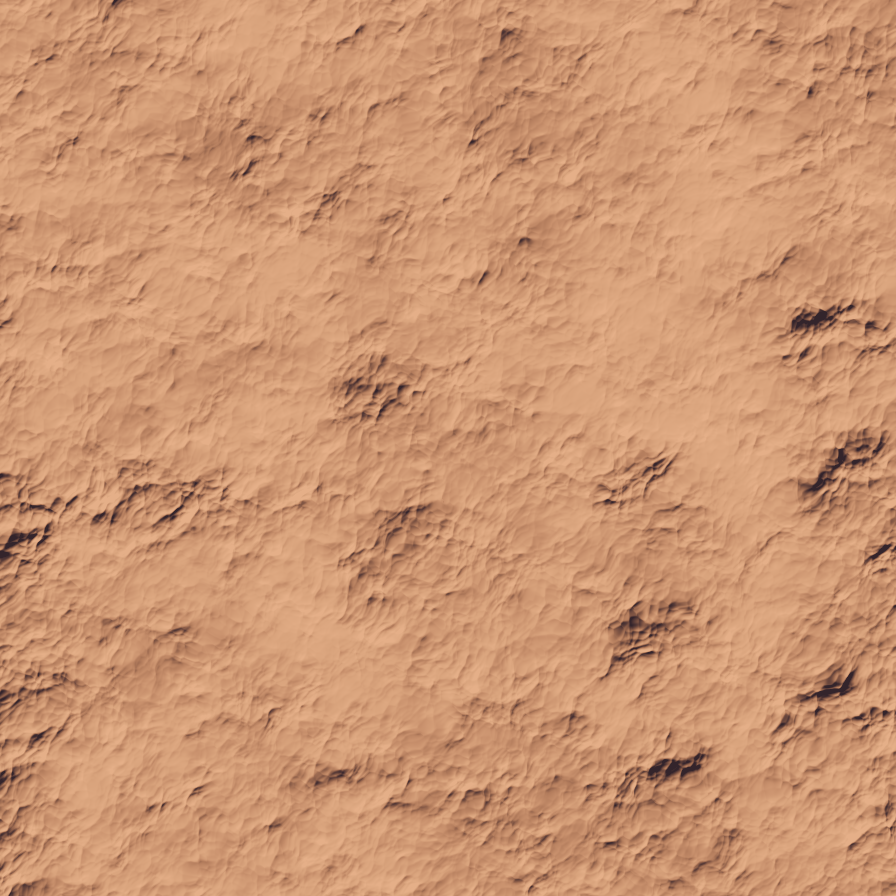
Write a WebGL 2 fragment shader that draws this texture.

```glsl
#version 300 es
precision highp float;

uniform vec2 u_resolution;
out vec4 fragColor;

// Relief
const int LAYERS = 5;
const float BASE_FREQ = 9.0;
const float LAYER_STEP = 2.1;
const float RELIEF = 0.2;
const float GRAIN_ANGLE = 0.75;
const float GRAIN_STRETCH = 0.7;
const float GRAIN_SCATTER = 0.6;
const float CELL_SHARPNESS = 14.0;
const float SLOPE_STEP = 0.0011;
const vec2 LIGHT_DIR = vec2(-0.5, 0.87);

// Clefts
const int CLEFTS = 11;
const vec2 SPREAD = vec2(0.7549, 0.5698);
const float LIP_WIDTH = 0.004;
const float SHADOW_WIDTH = 0.014;
const float HALO_WIDTH = 0.05;
const float HALO_DIM = 0.32;
const float BELT_HEIGHT = 0.45;
const float SEAM_WIDTH = 0.06;

// Tone
const float BASE_TONE = 1.025;
const float MOTTLE = 0.13;
const float ROUGH_DIM = 0.22;
const vec3 RAMP[6] = vec3[6](
    vec3(0.20, 0.14, 0.17), vec3(0.36, 0.24, 0.22), vec3(0.54, 0.36, 0.28),
    vec3(0.70, 0.485, 0.36), vec3(0.785, 0.565, 0.425), vec3(0.85, 0.64, 0.487));

mat2 rotation(float a) {
    float c = cos(a), s = sin(a);
    return mat2(c, -s, s, c);
}

vec3 hash3(vec2 p) {
    vec3 q = fract(vec3(p.xyx) * vec3(0.1031, 0.1030, 0.0973));
    q += dot(q, q.yxz + 33.33);
    return fract((q.xxy + q.yzz) * q.zyx);
}

// Soft cellular distance with uneven cell sizes
float cells(vec2 p) {
    vec2 cell = floor(p);
    float sum = 0.0;
    for (int y = -1; y <= 1; y++) {
        for (int x = -1; x <= 1; x++) {
            vec2 id = cell + vec2(x, y);
            vec3 rnd = hash3(id + 40.0);
            vec2 d = id + rnd.xy - p;
            sum += exp(-CELL_SHARPNESS * (dot(d, d) + 0.25 * rnd.z));
        }
    }
    return -log(sum) / CELL_SHARPNESS;
}

// Layered sines, roughly -1 to 1
float waves(vec2 p) {
    float sum = 0.0, amp = 0.5;
    for (int i = 0; i < 5; i++) {
        p = rotation(1.1) * p * 1.7 + 1.3;
        sum += amp * sin(p.x + 1.6 * sin(p.y * 0.8)) * cos(p.y * 0.7);
        amp *= 0.75;
    }
    return sum;
}

vec2 warp(vec2 p) {
    return p + 0.01 * vec2(waves(p * 9.0), waves(p * 9.0 + 17.0));
}

float height(vec2 p) {
    vec2 q = rotation(GRAIN_ANGLE) * warp(p);
    float h = 0.0, freq = BASE_FREQ;
    for (int i = 0; i < LAYERS; i++) {
        float k = (float(i) - 2.9) / 1.8;
        vec2 s = rotation(GRAIN_SCATTER * sin(float(i) * 2.4)) * q;
        s.x *= GRAIN_STRETCH;
        h += RELIEF * exp(-k * k) * cells(s * freq + float(i) * 7.3) / freq;
        freq *= LAYER_STEP;
    }
    return h;
}

// x: dark core under an arched lip, y: wide disturbed zone
vec2 clefts(vec2 p) {
    vec2 result = vec2(0.0);
    for (int i = 1; i <= CLEFTS; i++) {
        vec2 u = fract(float(i) * SPREAD);
        vec3 rnd = hash3(vec2(float(i), 5.0));
        vec2 d = p - vec2(1.0 - u.x * u.x, 0.06 + 0.6 * u.y);
        d = rotation(mix(0.15, 0.85, rnd.x)) * (d - round(d));
        float halfLength = mix(0.07, 0.12, rnd.y);
        d.y += 0.3 * d.x * d.x / halfLength;
        float along = 1.0 - smoothstep(0.3, 1.0, abs(d.x) / halfLength);
        float lip = d.y / LIP_WIDTH;
        float across = d.y > 0.0 ? exp(-lip * lip) : exp(d.y / SHADOW_WIDTH);
        float strength = 1.0 - 0.75 * u.x * u.x;
        float halo = exp(-abs(d.y) / (d.y > 0.0 ? 0.4 * HALO_WIDTH : HALO_WIDTH));
        result = max(result, strength * along * vec2(across, halo));
    }
    // Broken ground along the left belt and the side edges
    float belt = (p.y - BELT_HEIGHT) / 0.035;
    float seam = (0.5 - abs(p.x - 0.5)) / SEAM_WIDTH;
    float broken = 0.85 * exp(-belt * belt) * (1.0 - smoothstep(0.15, 0.42, p.x));
    broken = max(broken, 0.5 * exp(-seam * seam) * (1.0 - smoothstep(0.4, 0.6, p.y)));
    result.y = max(result.y, broken);
    return result;
}

vec3 sandColour(float tone) {
    vec3 c = RAMP[0];
    for (int i = 1; i < 6; i++) {
        c = mix(c, RAMP[i], clamp(tone * 5.0 - float(i - 1), 0.0, 1.0));
    }
    return c + 0.16 * clamp(tone - 1.0, 0.0, 0.3);
}

void main() {
    vec2 p = gl_FragCoord.xy / u_resolution.y;
    vec2 stepToLight = SLOPE_STEP * LIGHT_DIR;
    float slope = (height(p - stepToLight) - height(p + stepToLight)) / (2.0 * SLOPE_STEP);

    // Calm and rough patches, with sparse dents
    float rough = smoothstep(-0.7, 0.8, waves(p * 4.0 + 3.0));
    float mottle = waves(p * vec2(8.0, 12.0) + 8.0);
    float dents = mix(0.5, 1.5, smoothstep(-0.5, 0.7, waves(p * 28.0 + 5.0)));

    // Ragged clefts broken into short strokes
    vec2 grain = rotation(GRAIN_ANGLE) * warp(p) * vec2(20.0, 38.0);
    float chips = cells(grain);
    vec2 cleft = clefts(warp(p) + 0.014 * (chips - 0.25));
    float core = cleft.x * mix(1.0, 0.4, smoothstep(0.15, 0.45, chips));

    float tone = BASE_TONE + MOTTLE * mottle - ROUGH_DIM * rough;
    tone += slope * (dents * (0.6 + 0.5 * rough) + 1.8 * cleft.y);
    tone -= HALO_DIM * cleft.y + 0.6 * core;
    fragColor = vec4(sandColour(tone), 1.0);
}
```
